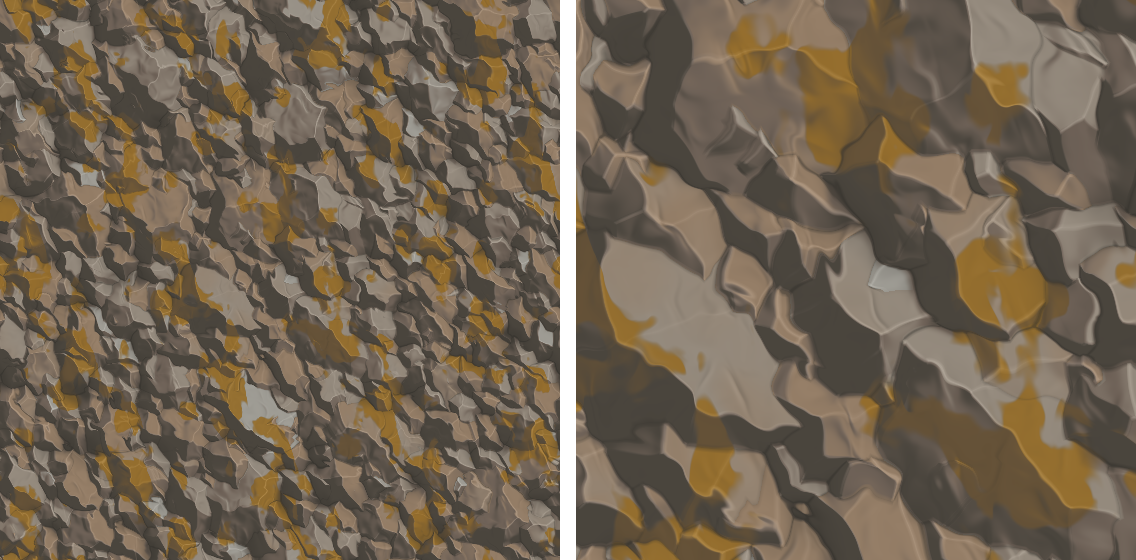
Left: the whole. Right: its middle third, enlarged.
Give the GLSL for this texture, as a Shadertoy shader.

```glsl
const float TAU = 6.2831853;
const float BIG_COUNT = 6.0;
const float MID_COUNT = 11.0;
const float SMALL_COUNT = 20.0;
const float BIG_SHARE = 0.50;
const float MID_SHARE = 0.75;
const float MID_LIFT = 0.021;
const float SMALL_LIFT = 0.030;
const float WARP = 0.0028;
const float ROUGHNESS = 0.0007;
const float EDGE_WIDTH = 0.0022;
const float RIM_STRENGTH = 0.09;
const float SHADOW_REACH = 0.028;
const float OCHRE_LEVEL = 0.70;
const vec3 LIGHT = vec3(0.50, 0.45, 0.74);
const vec2 GRAIN_AXIS = vec2(0.6, -0.8);

const vec3 CREVICE = vec3(0.20, 0.19, 0.17);
const vec3 SHADE = vec3(0.29, 0.27, 0.24);
const vec3 MAUVE = vec3(0.43, 0.38, 0.34);
const vec3 TAN = vec3(0.58, 0.49, 0.40);
const vec3 PALE = vec3(0.58, 0.54, 0.49);
const vec3 QUARTZ = vec3(0.62, 0.61, 0.58);
const vec3 BROWN = vec3(0.40, 0.32, 0.21);
const vec3 OCHRE = vec3(0.58, 0.42, 0.15);

vec3 hash3(vec2 cell, float seed) {
    uvec3 v = uvec3(cell, seed) * 1664525u + 1013904223u;
    v.x += v.y * v.z; v.y += v.z * v.x; v.z += v.x * v.y;
    v ^= v >> 16u;
    v.x += v.y * v.z; v.y += v.z * v.x; v.z += v.x * v.y;
    return vec3(v >> 8u) / 16777216.0;
}

// Whole-number wave vectors keep the sum periodic on the unit square
float layeredSines(vec2 p, float frequency) {
    float sum = 0.0;
    for (int i = 0; i < 6; i++) {
        float k = float(i);
        vec2 dir = vec2(cos(2.4 * k + 0.5), sin(2.4 * k + 0.5));
        vec2 wave = floor(frequency * (1.0 + 0.35 * k) * dir + 0.5);
        sum += sin(TAU * dot(wave, p) + 1.7 * sum + 1.9 * k) / (1.0 + 0.3 * k);
    }
    return sum;
}

// A chipped stone: a tilted top cut by five sloping planes
float stoneHeight(vec2 d, vec3 rnd) {
    const mat2 TURN = mat2(-0.737, 0.675, -0.675, -0.737);
    d -= 0.25 * GRAIN_AXIS * dot(d, GRAIN_AXIS);
    vec2 dir = vec2(cos(TAU * rnd.z), sin(TAU * rnd.z));
    float h = 0.36 + 0.28 * rnd.x + 0.55 * dot(d, dir.yx);
    for (int k = 0; k < 5; k++) {
        float cut = fract(rnd.y * 7.31 + float(k) * (0.38 + rnd.x));
        h = min(h, (0.44 + 0.28 * cut - dot(d, dir)) * (1.8 - 1.1 * cut));
        dir = TURN * dir;
    }
    return h;
}

// Keeps the highest stone: x is height, y is its identity
vec2 addStones(vec2 best, vec2 p, float count, float share, float lift) {
    vec2 base = floor(p * count);
    for (int y = -1; y <= 1; y++) {
        for (int x = -1; x <= 1; x++) {
            vec2 cell = base + vec2(x, y);
            vec3 rnd = hash3(mod(cell, count), count);
            vec3 place = hash3(mod(cell, count), count + 50.0);
            if (place.z > share) continue;
            vec2 d = p * count - cell - 0.15 - 0.7 * place.xy;
            float h = stoneHeight(d, rnd) / count + lift;
            if (h > best.x) best = vec2(h, fract(rnd.x * 5.7 + place.x));
        }
    }
    return best;
}

vec2 surface(vec2 p) {
    vec2 best = vec2(0.012, 0.3);
    best = addStones(best, p, BIG_COUNT, BIG_SHARE, 0.0);
    best = addStones(best, p, MID_COUNT, MID_SHARE, MID_LIFT);
    best = addStones(best, p, SMALL_COUNT, 1.0, SMALL_LIFT);
    best.x += ROUGHNESS * layeredSines(p, 11.0);
    return best;
}

void mainImage(out vec4 fragColor, in vec2 fragCoord) {
    vec2 uv = fragCoord / iResolution.xy;
    vec2 p = uv + WARP * vec2(layeredSines(uv, 8.0), layeredSines(uv.yx, 10.0));

    // Slope, ridge and cast shadow from the height field
    vec2 e = vec2(EDGE_WIDTH, 0.0);
    vec2 here = surface(p);
    float right = surface(p + e.xy).x, left = surface(p - e.xy).x;
    float above = surface(p + e.yx).x, below = surface(p - e.yx).x;
    vec2 slope = vec2(right - left, above - below) / (2.0 * EDGE_WIDTH);
    float ridge = (4.0 * here.x - right - left - above - below) / EDGE_WIDTH;
    float blocker = surface(p + SHADOW_REACH * normalize(LIGHT.xy)).x - here.x;
    float shadow = smoothstep(0.006, 0.034, blocker);
    float lit = dot(normalize(vec3(-slope, 1.0)), LIGHT) * (1.0 - 0.5 * shadow);
    float depth = smoothstep(0.024, 0.050, here.x);

    // Stone colours, from shaded to lit faces
    float mottling = 0.045 * layeredSines(p, 5.0);
    vec3 top = mix(TAN, PALE, smoothstep(0.35, 0.65, here.y + mottling));
    top = mix(top, QUARTZ, smoothstep(0.91, 0.94, here.y));
    float tone = lit + mottling;
    vec3 color = mix(SHADE, MAUVE, smoothstep(0.25, 0.58, tone));
    color = mix(color, top, smoothstep(0.54, 0.90, tone));

    // Ochre stain in ragged patches with a brown fringe
    float patches = layeredSines(uv, 5.0) + 0.25 * layeredSines(p, 17.0);
    float stain = smoothstep(OCHRE_LEVEL, OCHRE_LEVEL + 0.5, patches);
    vec3 rust = mix(SHADE, BROWN, smoothstep(0.0, 0.35, tone));
    float glow = smoothstep(0.45, 0.85, tone) * (0.4 + 0.6 * stain);
    rust = mix(rust, OCHRE, glow);
    color = mix(color, rust, 0.9 * stain);

    // Dark gaps and worn bright edges
    float gap = clamp(-0.22 * ridge, 0.0, 0.45) + 0.35 * (1.0 - depth);
    color = mix(color, CREVICE, min(gap, 0.7));
    color += RIM_STRENGTH * clamp(ridge * 0.5, 0.0, 1.0) * smoothstep(0.2, 0.7, lit);
    fragColor = vec4(color, 1.0);
}
```
